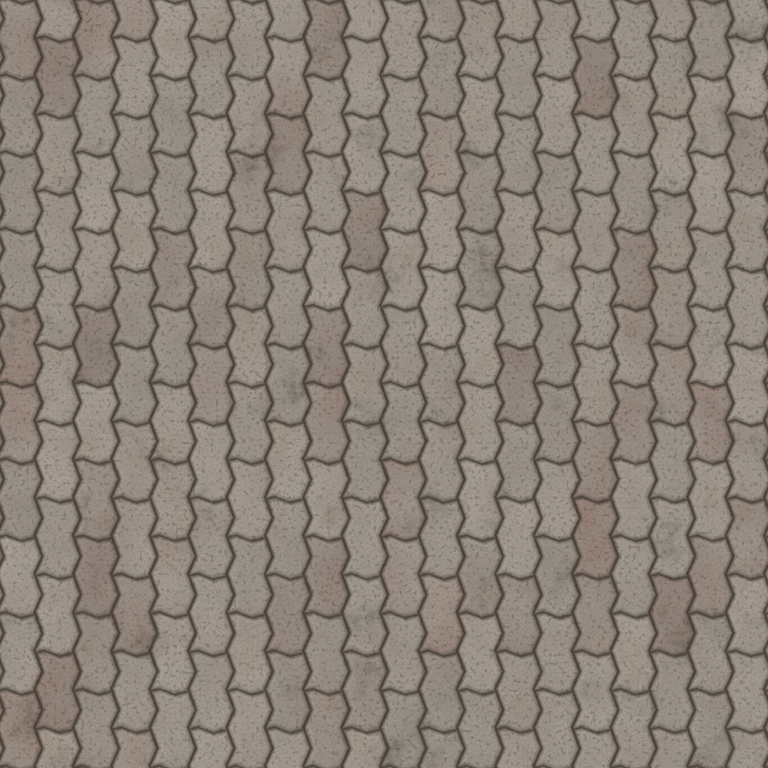
A three.js fragment shader for this texture:

```glsl
// Weathered interlocking concrete pavers in zigzag columns, each shifted by half a stone.
#define COLUMNS 20.0
#define ROWS 10.0
#define ZIGZAG 0.1
#define JOINT 0.04
#define BEVEL 0.13
#define TONE_SPREAD 0.07
#define PORES 0.14
#define STAINS 0.12
#define STONE vec3(0.606, 0.572, 0.535)
#define RUST vec3(0.535, 0.468, 0.432)
#define GROUT vec3(0.28, 0.24, 0.205)

varying vec2 vUv;

float hash(vec2 p) {
  return fract(sin(dot(p, vec2(127.1, 311.7))) * 43758.55);
}

vec2 gradient(vec2 cell, float period) {
  float angle = 6.28318 * hash(mod(cell, period) + period * 0.37);
  return vec2(cos(angle), sin(angle));
}

// Gradient noise that wraps after a whole number of cells.
float noise(vec2 uv, float period) {
  vec2 p = uv * period;
  vec2 i = floor(p);
  vec2 f = p - i;
  vec2 w = f * f * f * (f * (f * 6.0 - 15.0) + 10.0);
  vec2 e = vec2(1.0, 0.0);
  float a = dot(gradient(i, period), f);
  float b = dot(gradient(i + e.xy, period), f - e.xy);
  float c = dot(gradient(i + e.yx, period), f - e.yx);
  float d = dot(gradient(i + e.xx, period), f - e.xx);
  return mix(mix(a, b, w.x), mix(c, d, w.x), w.y);
}

float fbm(vec2 uv, float period) {
  float sum = 0.0;
  float weight = 1.0;
  for (int i = 0; i < 4; i++) {
    sum += weight * noise(uv, period);
    period *= 2.0;
    weight *= 0.6;
  }
  return sum;
}

// Position of a long joint, which zigzags twice along each stone.
float sideJoint(float column, float down) {
  float t = fract(2.0 * down + 0.06);
  return column + ZIGZAG * (2.0 * min(t / 0.55, (1.0 - t) / 0.45) - 1.0);
}

// Rise of a short joint across the stone: a small peak, then a dip.
float endJoint(float u) {
  float rise = mix(0.0, 0.06, u / 0.25);
  float fall = mix(0.06, -0.09, (u - 0.25) / 0.35);
  float back = mix(-0.09, 0.0, (u - 0.6) / 0.4);
  return max(min(rise, fall), u > 0.5 ? back : -1.0);
}

void main() {
  // Find the stone and the distances to its sides, in column widths.
  float x = vUv.x * COLUMNS;
  float down = (1.0 - vUv.y) * ROWS;
  float column = floor(x);
  column += step(sideJoint(column + 1.0, down), x) - step(x, sideJoint(column, down));
  float left = x - sideJoint(column, down);
  float right = sideJoint(column + 1.0, down) - x;
  float along = down - 0.5 * mod(column, 2.0) + 0.5 * endJoint(left / (left + right));
  float aspect = COLUMNS / ROWS;
  float top = fract(along) * aspect;
  float bottom = aspect - top;
  float side = 0.94 * min(left, right);
  float end = 0.96 * min(top, bottom);
  vec2 id = mod(vec2(column, floor(along)), vec2(COLUMNS, ROWS));

  // Tone of each stone, with loosely clustered reddish ones.
  float patches = fbm(vUv, 5.0);
  float cloud = fbm(vUv + 0.31, 18.0);
  float red = smoothstep(0.62, 1.1, hash(id + 7.3) + 0.4 * patches);
  vec3 color = mix(STONE, RUST, red * (0.65 + 0.4 * cloud));
  color *= 1.0 + TONE_SPREAD * (hash(id + 2.9) - 0.5) + 0.045 * cloud;

  // Faint blush, dark stains and mossy grime.
  color *= mix(vec3(1.0), vec3(1.0, 0.975, 0.965), smoothstep(0.0, 0.6, fbm(vUv + 0.63, 11.0)));
  float grime = smoothstep(0.15, 0.95, fbm(vUv + 0.17, 13.0) + 0.4 * patches);
  float mottle = 0.5 + smoothstep(-0.3, 0.4, noise(vUv, 90.0));
  color *= 1.0 - STAINS * grime * mottle * vec3(0.95, 0.94, 1.05);

  // Fine grain and many small pores.
  float speck = noise(vUv + 0.0013, 171.0) + 0.7 * noise(vUv + 0.2171, 263.0);
  color *= 1.0 - PORES * smoothstep(0.12, 0.6, speck + 0.15 * cloud);
  color *= 1.0 + 0.08 * noise(vUv + 0.4317, 307.0);

  // Worn bevel, lit from the upper left.
  float wear = 0.012 * noise(vUv, 120.0);
  float edge = min(side, end) + wear;
  float rim = smoothstep(JOINT, 0.09, edge) * (1.0 - smoothstep(0.09, BEVEL + 0.04, edge));
  float lit = min(left, top) < min(right, bottom) ? 0.045 : -0.025;
  color *= 1.0 + lit * rim;
  color *= 1.0 - 0.24 * (1.0 - smoothstep(0.02, BEVEL, edge));

  // Dark grout, slightly lighter along the short ends.
  float sideGrout = 1.0 - smoothstep(0.0, JOINT + 0.02, side + wear);
  float endGrout = 0.8 * (1.0 - smoothstep(0.0, JOINT + 0.015, end + wear));
  color = mix(color, GROUT, 0.95 * max(sideGrout, endGrout));

  gl_FragColor = vec4(color, 1.0);
}
```
